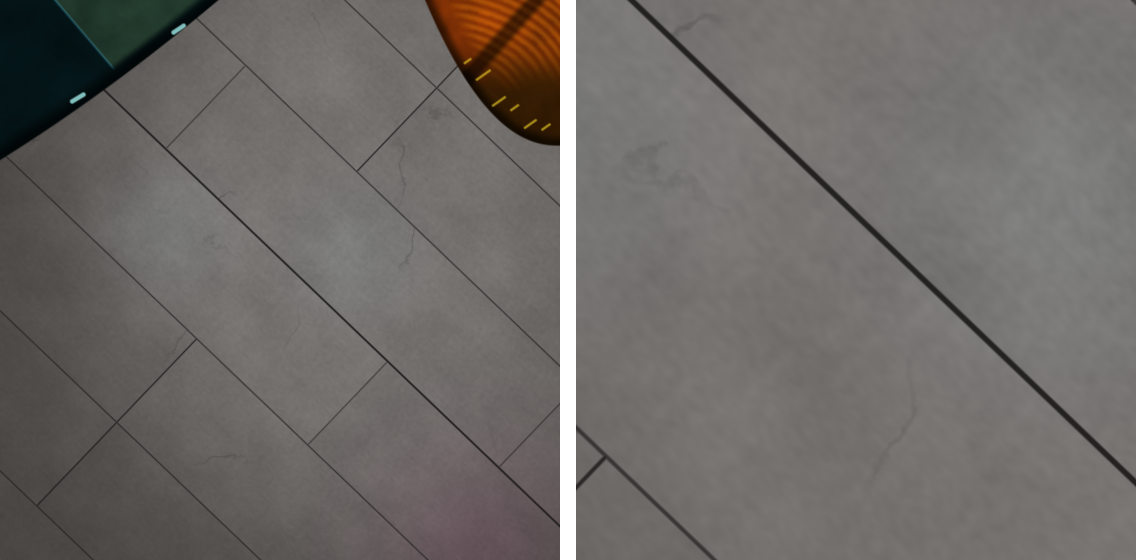
Left, the full canvas; right, a detail of the centre.
Write a WebGL 1 fragment shader that draws this texture.

```glsl
precision highp float;
uniform vec2 u_resolution;

#define PLANK_ANGLE 0.7634
#define ROW_WIDTH 0.2066
#define ROW_OFFSET 0.0124
#define PLANK_LENGTH 0.823
#define JOINT_START 0.672
#define SEAM_HALF_WIDTH 0.0012
#define MOTTLE 0.075
#define GRAIN 0.045
#define VEIN_DEPTH 0.13
#define PLANK_VARIATION 0.035

const vec3 STONE_LIGHT = vec3(0.455, 0.44, 0.43);
const vec3 STONE_SHADE = vec3(0.295, 0.28, 0.27);
const vec3 SEAM = vec3(0.12, 0.115, 0.11);
const vec3 TEAL = vec3(0.02, 0.10, 0.115);
const vec3 GREEN_PANE = vec3(0.13, 0.22, 0.17);
const vec3 AMBER = vec3(0.50, 0.19, 0.02);
const vec3 BROWN = vec3(0.19, 0.10, 0.01);

vec2 hash2(vec2 p) {
  vec2 k = vec2(dot(p, vec2(127.1, 311.7)), dot(p, vec2(269.5, 183.3)));
  return fract(sin(k) * 43758.5);
}

float gradientNoise(vec2 p) {
  vec2 i = floor(p), f = fract(p);
  vec2 w = f * f * f * (f * (f * 6.0 - 15.0) + 10.0);
  vec2 o = vec2(1.0, 0.0);
  float a = dot(hash2(i) * 2.0 - 1.0, f);
  float b = dot(hash2(i + o.xy) * 2.0 - 1.0, f - o.xy);
  float c = dot(hash2(i + o.yx) * 2.0 - 1.0, f - o.yx);
  float d = dot(hash2(i + o.xx) * 2.0 - 1.0, f - o.xx);
  return mix(mix(a, b, w.x), mix(c, d, w.x), w.y);
}

float fbm(vec2 p) {
  float sum = 0.0, gain = 0.6;
  for (int i = 0; i < 5; i++) {
    sum += gain * gradientNoise(p);
    p = mat2(1.6, 1.2, -1.2, 1.6) * p + 3.7;
    gain *= 0.6;
  }
  return sum;
}

float fill(float dist, float soft) { return 1.0 - smoothstep(-soft, soft, dist); }

float spot(vec2 q, vec2 center, float radius) {
  vec2 r = (q - center) / radius;
  return exp(-dot(r, r));
}

// Short slanted highlight
float glint(vec2 q, vec2 center, vec2 arm, float radius, float soft) {
  vec2 r = q - center;
  float t = clamp(dot(r, arm) / dot(arm, arm), -1.0, 1.0);
  return fill(length(r - arm * t) - radius, soft);
}

vec3 stoneFloor(vec2 q, float soft) {
  vec2 along = vec2(cos(PLANK_ANGLE), sin(PLANK_ANGLE));
  vec2 axes = vec2(dot(q, along), dot(q, vec2(along.y, -along.x)));

  // Staggered planks
  float rows = (axes.y - ROW_OFFSET) / ROW_WIDTH;
  float row = floor(rows);
  float stagger = (clamp(row + 2.0, 0.0, 3.0) - step(row, -3.5)) / 3.0;
  float plankPos = (axes.x - JOINT_START) / PLANK_LENGTH - stagger;
  vec2 seed = hash2(vec2(row, floor(plankPos)) + 5.0);

  // Lighting and surface wear
  float shade = smoothstep(0.25, 0.85, length((q - vec2(0.65, 0.4)) * vec2(1.15, 0.95)));
  vec3 color = mix(STONE_LIGHT, STONE_SHADE, shade);
  float sheen = spot(q, vec2(0.30, 0.41), 0.11) + spot(q, vec2(0.63, 0.45), 0.12);
  color += sheen * vec3(0.035, 0.05, 0.058);
  color += spot(q, vec2(0.85, 0.97), 0.18) * vec3(0.045, -0.005, 0.03);
  vec2 local = axes + seed * 17.0;
  float wear = MOTTLE * 2.0 * fbm(local * vec2(8.0, 10.0));
  wear += GRAIN * (gradientNoise(local * 95.0) + gradientNoise(local * vec2(130.0, 210.0)));
  wear += PLANK_VARIATION * (seed.x - 0.5);
  float ridge = abs(gradientNoise(local * 5.0) + 0.12 * fbm(local * 22.0));
  float patchy = smoothstep(0.08, 0.35, gradientNoise(local * 6.0 + 9.0));
  color *= 1.0 + wear - VEIN_DEPTH * patchy * (1.0 - smoothstep(0.0, 0.018, ridge));

  // Seams, darkest along the central row edge
  float nearest = floor(rows + 0.5);
  float central = 1.0 - step(0.5, abs(nearest));
  float rowDist = abs(rows - nearest) * ROW_WIDTH;
  float endDist = abs(plankPos - floor(plankPos + 0.5)) * PLANK_LENGTH;
  float rowSeam = fill(rowDist - SEAM_HALF_WIDTH * (1.0 + 0.4 * central), soft + 0.0005);
  float endSeam = fill(endDist - SEAM_HALF_WIDTH, soft + 0.0005);
  float endDepth = mix(0.55, 0.85, step(1.0, abs(row + 0.5)));
  return mix(color, SEAM, max(rowSeam * mix(0.68, 0.95, central), endSeam * endDepth));
}

vec3 addTealGlass(vec3 base, vec2 q, float soft) {
  float edge = 0.286 - 0.733 * q.x + 0.28 * q.x * (0.39 - q.x);
  float dist = (q.y - edge) / 1.24;
  float pane = dot(q - vec2(0.098, 0.0), vec2(0.761, -0.649));
  vec3 color = TEAL * (0.85 + 0.5 * fbm(q * 7.0));
  vec3 paneColor = GREEN_PANE * (1.0 + 0.5 * fbm(q * 9.0));
  color = mix(color, paneColor, fill(-pane, soft) * fill(dist + 0.022, 0.008));
  color += fill(abs(pane) - 0.002, soft + 0.001) * fill(dist + 0.02, 0.005) * vec3(0.06, 0.17, 0.22);
  color *= mix(1.0, 0.3, smoothstep(-0.035, -0.004, dist));
  float lights = glint(q, vec2(0.139, 0.175), vec2(0.010, -0.006), 0.004, soft + 0.001);
  lights += glint(q, vec2(0.319, 0.052), vec2(0.009, -0.006), 0.004, soft + 0.001);
  color = mix(color, vec3(0.5, 0.75, 0.74), min(lights, 1.0));
  return mix(base, color, fill(dist, soft + 0.001));
}

float amberRim(float x) { return 0.26 - 0.26 * pow(abs(0.996 - x) / 0.237, 2.15); }

vec3 addAmberGlass(vec3 base, vec2 q, float soft) {
  float slope = 2.36 * pow(abs(0.996 - q.x) / 0.237, 1.15);
  float dist = (q.y - amberRim(q.x)) / sqrt(1.0 + slope * slope);
  float swirl = fbm(q * 14.0);
  float glow = 1.0 - smoothstep(0.06, 0.18, q.y + 0.06 * swirl);
  vec3 color = mix(BROWN, AMBER, glow) * (1.0 + 0.5 * swirl);
  float ribs = 0.5 + 0.5 * sin(390.0 * length(q - vec2(0.80, 0.24)) + 2.0 * swirl);
  color += ribs * glow * smoothstep(0.03, 0.07, -dist) * vec3(0.14, 0.11, 0.01);
  float band = abs(dot(q - vec2(0.90, 0.065), vec2(0.75, 0.66)));
  color *= mix(0.45, 1.0, smoothstep(0.006, 0.02, band));
  color *= mix(1.0, 0.4, smoothstep(-0.025, -0.003, dist));
  for (int i = 0; i < 6; i++) {
    vec2 jitter = hash2(vec2(float(i), 3.0));
    float x = 0.835 + 0.028 * float(i);
    vec2 center = vec2(x, amberRim(x) - 0.012 - 0.04 * jitter.y);
    float light = glint(q, center, vec2(0.010, -0.007) * (0.4 + jitter.x), 0.002, soft + 0.001);
    color = mix(color, vec3(0.78, 0.66, 0.12), light * 0.85);
  }
  return mix(base, color, fill(dist, soft + 0.001));
}

void main() {
  vec2 uv = gl_FragCoord.xy / u_resolution;
  vec2 q = vec2(uv.x, 1.0 - uv.y);
  float soft = 0.7 / min(u_resolution.x, u_resolution.y);
  vec3 color = stoneFloor(q, soft);
  color = addTealGlass(color, q, soft);
  color = addAmberGlass(color, q, soft);
  gl_FragColor = vec4(clamp(color, 0.0, 1.0), 1.0);
}
```
